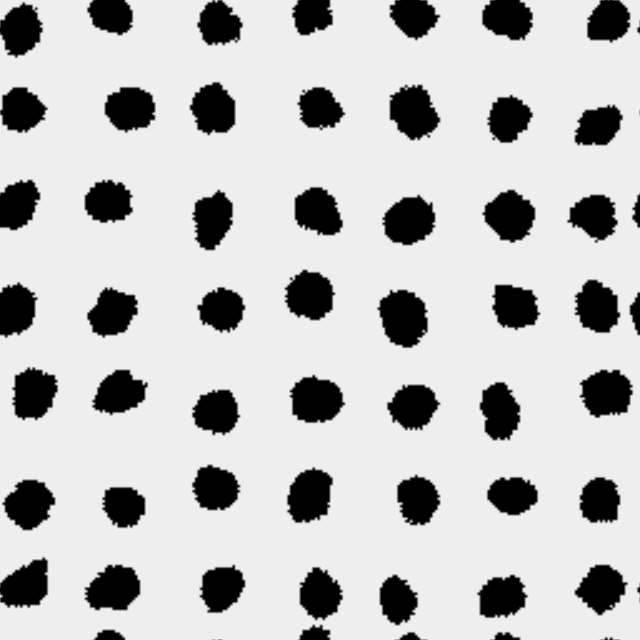
Write a three.js fragment shader that draws this pattern.

```glsl
// Seven by seven grid of jittered, rough-edged black ink blots on pale grey, wrapping at the borders.
varying vec2 vUv;

const vec3 PAPER = vec3(0.933);
const vec3 INK = vec3(0.0);
const float COUNT = 7.0;                     // blots across and down
const vec2 FIRST = vec2(0.036, 0.032);       // centre of the top left blot
const vec2 PITCH = vec2(0.1505, 0.1495);     // spacing of blot centres
const float JITTER = 0.034;                  // full range of centre offset
const float RADIUS_MIN = 0.0275;
const float RADIUS_MAX = 0.0425;
const float CORNERS = 9.0;                   // random radii around a blot
const float STRETCH = 0.17;                  // greatest elongation
const float ROUGHNESS = 0.005;               // ragged edge depth
const float GRAIN = 256.0;                   // edge steps across the canvas
const float TAU = 6.28318;

float hash(vec2 p) {
  vec3 q = fract(p.xyx * 0.1031);
  q += dot(q, q.yzx + 33.33);
  return fract((q.x + q.y) * q.z);
}

float cornerRadius(float corner, vec2 seed) {
  return mix(RADIUS_MIN, RADIUS_MAX, hash(seed + vec2(corner * 7.0, 61.0)));
}

// Signed distance, roughly, to the blot of the cell nearest to p
float blot(vec2 p) {
  vec2 cell = clamp(floor((p - FIRST) / PITCH + 0.5), 0.0, COUNT - 1.0);
  vec2 seed = cell * vec2(83.0, 47.0) + 19.0;
  vec2 offset = vec2(hash(seed), hash(seed + 5.0)) - 0.5;
  vec2 d = p - FIRST - cell * PITCH - offset * JITTER;

  // Elongate along a random direction, keeping the area
  float turn = TAU * hash(seed + 11.0);
  float c = cos(turn);
  float s = sin(turn);
  float stretch = 1.0 + STRETCH * hash(seed + 23.0);
  d = mat2(c, s, -s, c) * d * vec2(stretch, 1.0 / stretch);

  // Outline between neighbouring corner radii
  float a = (atan(d.y, d.x) / TAU + 0.5) * CORNERS;
  float k = floor(a);
  float radius = mix(cornerRadius(mod(k, CORNERS), seed),
                     cornerRadius(mod(k + 1.0, CORNERS), seed), a - k);
  return length(d) - radius;
}

// Ink in one grain, including blots that wrap over the borders
float inkGrain(vec2 grain) {
  grain = mod(grain, GRAIN);
  vec2 p = (grain + 0.5) / GRAIN;
  float d = 1.0;
  for (int j = 0; j < 2; j++) {
    for (int i = 0; i < 2; i++) {
      d = min(d, blot(p - vec2(float(i), float(j))));
    }
  }
  return step(d, (hash(grain + 3.0) - 0.5) * ROUGHNESS);
}

void main() {
  // Blend the four nearest grains for soft stepped edges
  vec2 g = vec2(vUv.x, 1.0 - vUv.y) * GRAIN - 0.5;
  vec2 base = floor(g);
  vec2 f = g - base;
  float upper = mix(inkGrain(base), inkGrain(base + vec2(1.0, 0.0)), f.x);
  float lower = mix(inkGrain(base + vec2(0.0, 1.0)), inkGrain(base + 1.0), f.x);
  gl_FragColor = vec4(mix(PAPER, INK, mix(upper, lower, f.y)), 1.0);
}
```
